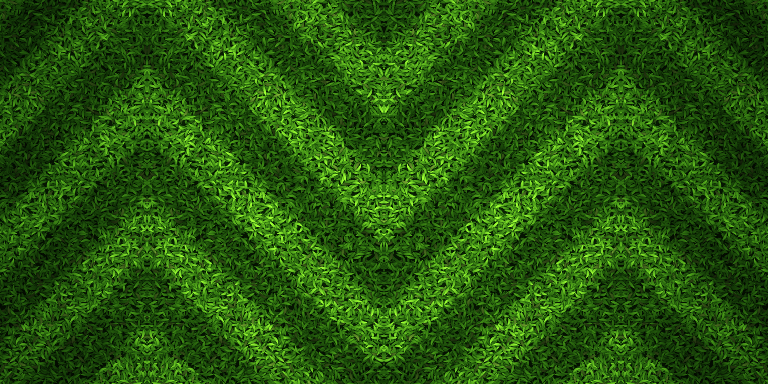
A Shadertoy shader for this pattern:

```glsl
#define STRIPES 3.0          // mown stripes down the canvas (whole)
#define FOLD 0.617           // distance from the centre valley to each peak
#define SLOPE 1.03           // fall of the chevron arms
#define STRIPE_START 0.17    // top of the first lit stripe at a peak
#define ROWS 54.0            // blade cells down the canvas (whole)
#define LAYERS 6             // depth of the turf
#define BLADE_WIDTH 0.17     // half width, in cells
#define LIGHT_GAIN 1.05
#define DARK_GAIN 0.65
#define EDGE_SHADE vec2(0.35, 0.10)

const float PI = 3.14159;

vec3 hash3(vec3 cell) {
    uvec3 v = uvec3(ivec3(floor(cell)));
    v = v * 1664525u + 1013904223u;
    v.x += v.y * v.z; v.y += v.z * v.x; v.z += v.x * v.y;
    v ^= v >> 16u;
    v.x += v.y * v.z; v.y += v.z * v.x; v.z += v.x * v.y;
    return vec3(v >> 8u) / 16777216.0;
}

vec2 gradient(vec2 corner, float rows) {
    float a = 2.0 * PI * hash3(vec3(corner.x, mod(corner.y, rows), 91.0)).x;
    return vec2(cos(a), sin(a));
}

// Gradient noise with a whole number of rows, wrapping vertically
float gradientNoise(vec2 p, float rows) {
    p *= rows;
    vec2 i = floor(p), f = p - i;
    vec2 w = f * f * f * (f * (f * 6.0 - 15.0) + 10.0);
    vec2 e = vec2(1.0, 0.0);
    float a = dot(gradient(i, rows), f);
    float b = dot(gradient(i + e.xy, rows), f - e.xy);
    float c = dot(gradient(i + e.yx, rows), f - e.yx);
    float d = dot(gradient(i + e.xx, rows), f - e.xx);
    return mix(mix(a, b, w.x), mix(c, d, w.x), w.y);
}

// Paints one curved blade and its soft shadow over turf = (tone, dryness)
void paintBlade(inout vec2 turf, vec2 p, vec3 shape, vec3 look, float depth, float aa) {
    float angle = 2.0 * PI * shape.z;
    vec2 dir = normalize(vec2(cos(angle), 0.8 * sin(angle)));
    vec2 d = vec2(dot(p, dir), dot(p, vec2(-dir.y, dir.x)));
    float halfLength = mix(0.55, 0.8, look.x);
    float t = clamp(d.x / halfLength, -1.0, 1.0);
    d.y -= (look.z - 0.5) * 0.6 * (t * t - 0.4);

    float beyond = max(abs(d.x) - halfLength, 0.0);
    float dist = length(vec2(beyond, d.y)) - BLADE_WIDTH * (1.0 - t * t);
    turf.x *= 1.0 - 0.3 * smoothstep(0.2, -0.05, dist);

    float cover = smoothstep(aa, -aa, dist);
    float tone = mix(0.55, 0.9, depth) * (0.6 + 0.5 * look.y) * (0.9 + 0.2 * t);
    float dry = step(0.95, fract(look.x * 17.0 + look.y * 5.0));
    turf = mix(turf, vec2(tone * (1.0 - 0.25 * dry), dry), cover);
}

// Layers of scattered blades, lowest first
vec2 grass(vec2 p) {
    vec2 turf = vec2(0.12, 0.0);
    float aa = 0.5 * ROWS / iResolution.y;
    for (int k = 0; k < LAYERS; k++) {
        float layer = float(k);
        vec2 q = p * ROWS + layer * vec2(0.37, 0.61);
        vec2 base = floor(q);
        for (int j = -1; j <= 1; j++)
        for (int i = -1; i <= 1; i++) {
            vec2 cell = base + vec2(i, j);
            vec3 id = vec3(cell.x, mod(cell.y, ROWS), layer);
            vec3 shape = hash3(id);
            vec3 look = hash3(id + vec3(0.0, 0.0, 40.0));
            paintBlade(turf, q - cell - shape.xy, shape, look,
                       (layer + 1.0) / float(LAYERS), aa);
        }
    }
    return turf;
}

// 1 in the lit half of each chevron stripe, 0 in the dark half
float mownStripe(vec2 p) {
    float phase = STRIPES * (1.0 - p.y - STRIPE_START - SLOPE * p.x);
    float inside = 0.25 - abs(fract(phase + 0.25) - 0.5);
    float ragged = 0.07 * gradientNoise(p, 40.0) + 0.04 * gradientNoise(p, 12.0);
    return smoothstep(-0.07, 0.07, inside + ragged);
}

vec3 grassColour(float tone, float dry) {
    vec3 green = tone * vec3(0.27 + 0.36 * tone, 1.0, 0.10 + 0.10 * tone);
    return mix(green, tone * vec3(0.75, 0.85, 0.35), 0.6 * dry);
}

void mainImage(out vec4 fragColor, in vec2 fragCoord) {
    vec2 p = fragCoord / iResolution.y;
    float aspect = iResolution.x / iResolution.y;

    // Mirror about the centre, then about each peak
    vec2 folded = vec2(abs(abs(p.x - 0.5 * aspect) - FOLD), p.y);

    vec2 turf = grass(folded);
    float tone = turf.x * mix(DARK_GAIN, LIGHT_GAIN, mownStripe(folded));
    tone *= 1.0 + 0.15 * gradientNoise(folded, 8.0);

    // Soft darkening towards the borders
    vec2 c = cos(PI * p / vec2(aspect, 1.0));
    tone *= 1.0 - dot(EDGE_SHADE, c * c * c * c * c * c);

    fragColor = vec4(grassColour(clamp(tone, 0.0, 1.0), turf.y), 1.0);
}
```
